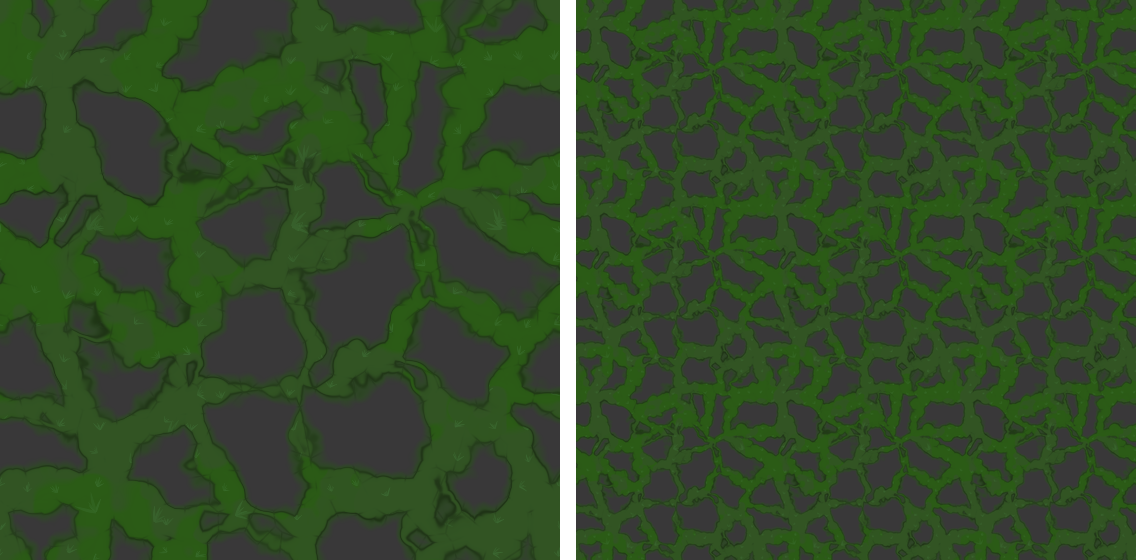
Left, the tile; right, the same tile 3 across and 3 down.
A Shadertoy shader for this texture:

```glsl
const vec3 STONE = vec3(0.222, 0.218, 0.222);
const vec3 MOSS = vec3(0.182, 0.295, 0.143);
const vec3 GRASS = vec3(0.168, 0.355, 0.086);
const vec3 DULL_GRASS = vec3(0.195, 0.33, 0.138);
const vec3 BLADE = vec3(0.27, 0.49, 0.25);
const vec3 CRACK = vec3(0.09, 0.15, 0.06);
const vec2 ORIGIN = vec2(0.27, 0.73);

// Whole-number wrap, safe against rounding at exact multiples
vec2 wrap(vec2 cell, float n) {
    return cell - n * floor((cell + 0.5) / n);
}

vec2 hash2(vec2 p, float seed) {
    vec3 q = fract(vec3(p.xyx + seed * 7.31) * vec3(0.1031, 0.1030, 0.0973));
    q += dot(q, q.yzx + 33.33);
    return fract((q.xx + q.yz) * q.zy);
}

// Value noise that wraps after n cells
vec2 noise2(vec2 p, float n, float seed) {
    vec2 i = floor(p * n), f = fract(p * n);
    f = f * f * (3.0 - 2.0 * f);
    vec2 a = hash2(wrap(i, n), seed);
    vec2 b = hash2(wrap(i + vec2(1, 0), n), seed);
    vec2 c = hash2(wrap(i + vec2(0, 1), n), seed);
    vec2 d = hash2(wrap(i + 1.0, n), seed);
    return mix(mix(a, b, f.x), mix(c, d, f.x), f.y);
}

// Wrapping cells: x = centre distance, y = edge distance, zw = cell id
vec4 cellular(vec2 p, float n, float seed) {
    vec2 base = floor(p * n), f = fract(p * n);
    vec2 nearest = vec2(0), nearestCell = vec2(0);
    float best = 8.0, edge = 8.0;
    for (int y = -1; y <= 1; y++)
    for (int x = -1; x <= 1; x++) {
        vec2 g = vec2(x, y);
        vec2 r = g + 0.04 + 0.92 * hash2(wrap(base + g, n), seed) - f;
        if (dot(r, r) < best) {
            best = dot(r, r);
            nearest = r;
            nearestCell = g;
        }
    }
    for (int y = -2; y <= 2; y++)
    for (int x = -2; x <= 2; x++) {
        vec2 g = nearestCell + vec2(x, y);
        vec2 r = g + 0.04 + 0.92 * hash2(wrap(base + g, n), seed) - f;
        vec2 across = r - nearest;
        if (dot(across, across) > 1e-4)
            edge = min(edge, dot(0.5 * (r + nearest), normalize(across)));
    }
    return vec4(sqrt(best), edge, wrap(base + nearestCell, n));
}

float softMin(float a, float b, float k) {
    return 0.5 * (a + b - sqrt((a - b) * (a - b) + k * k));
}

// Tapered blade from the origin along dir
float blade(vec2 p, vec2 dir, float len, float width) {
    float t = dot(p, dir) / len;
    float side = abs(dot(p, vec2(-dir.y, dir.x)) + 0.12 * len * t * t);
    float halfWidth = width * (1.0 - t) * (0.35 + t);
    return smoothstep(0.0012, -0.0008, side - halfWidth) * step(0.0, t) * step(t, 1.0);
}

// One fan of blades in some cells of an n by n grid
float tufts(vec2 p, float n, float density, float seed) {
    vec2 id = wrap(floor(p * n), n);
    vec2 h = hash2(id, seed), k = hash2(id, seed + 1.0);
    vec2 q = (fract(p * n) - 0.5 - 0.36 * (k - 0.5)) / n;
    float lean = 2.4 * (h.y - 0.5), mask = 0.0;
    for (int i = 0; i < 5; i++) {
        vec2 r = hash2(id + float(i) * 17.0, seed + 2.0);
        float angle = lean + 0.38 * (float(i) - 2.0) + 0.3 * (r.x - 0.5);
        float len = mix(0.14, 0.31, r.y) / n;
        mask = max(mask, blade(q, vec2(sin(angle), cos(angle)), len, 0.15 * len) * (0.5 + 0.5 * r.x));
    }
    return mask * step(h.x, density);
}

// Signed depth inside the stones, positive within
float stoneDepth(vec2 p, vec4 chips) {
    vec2 warped = p + 0.075 * (noise2(p, 7.0, 1.0) - 0.5) + 0.035 * (noise2(p, 19.0, 2.0) - 0.5);
    float rough = 0.014 * (cellular(p, 31.0, 3.0).x - 0.45) + 0.022 * (chips.x - 0.45);
    float gap = -0.002 + 0.054 * noise2(p, 4.0, 4.0).x;
    float slabs = cellular(warped, 5.0, 5.0).y / 5.0 - gap + rough;
    vec4 cell = cellular(warped, 11.0, 6.0);
    float side = hash2(cell.zw, 7.0).x < 0.3 ? 1.0 : -1.0;
    float pebbles = side * cell.y / 11.0 - 0.012 + 0.6 * rough;
    return max(slabs, softMin(pebbles, -slabs - 0.01, 0.016));
}

void mainImage(out vec4 fragColor, in vec2 fragCoord) {
    vec2 p = fragCoord / iResolution.xy + ORIGIN;
    vec4 chips = cellular(p, 17.0, 8.0);
    float depth = stoneDepth(p, chips);

    // Grass with overlapping dull patches
    float broad = noise2(p, 5.0, 9.0).x + 0.3 * (noise2(p, 23.0, 10.0).x - 0.5);
    float small = noise2(p, 9.0, 11.0).y + 0.3 * (noise2(p, 31.0, 12.0).y - 0.5);
    float dull = max(smoothstep(0.54, 0.6, broad), 0.8 * smoothstep(0.68, 0.73, small));
    vec3 grass = mix(GRASS, DULL_GRASS, dull);
    float blades = max(tufts(p, 17.0, 0.6, 13.0), 0.8 * tufts(p, 8.0, 0.25, 17.0));
    grass = mix(grass, BLADE, 0.45 * blades);

    // Stone faces fading into mossy rims
    vec3 stone = mix(MOSS, STONE, smoothstep(-0.002, 0.021, depth));
    vec3 color = mix(grass, stone, smoothstep(-0.005, 0.004, depth));

    // Soft contact shade, dark outline and short splits
    float strength = mix(0.2, 0.65, noise2(p, 13.0, 21.0).x);
    float shade = 0.07 * exp(-pow(depth / 0.008, 2.0));
    float outline = strength * exp(-pow(depth / 0.0025, 2.0));
    float splits = 0.35 * smoothstep(0.003, 0.0, chips.y / 17.0) * exp(-pow(depth / 0.008, 2.0));
    color = mix(color, CRACK, clamp(max(outline, splits) + shade, 0.0, 0.8));
    fragColor = vec4(color, 1.0);
}
```
